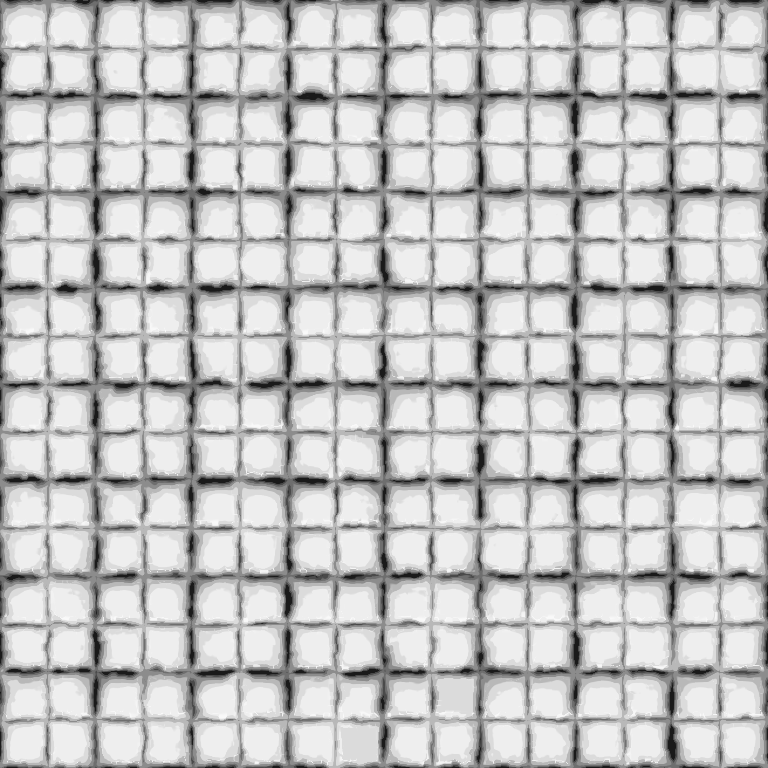
Write a WebGL 1 fragment shader that draws this pattern.

```glsl
precision highp float;
// Pale grid of 8 by 8 pillowy tiles, each split in four, in stepped greys with worn joints.

#define CELLS 16.0        // small cells across; every second joint is a deep one
#define DEEP_LOSS 1.0     // darkness of the deep joints
#define DEEP_WIDTH 0.108  // falloff of the deep joints, in cells
#define THIN_LOSS 0.62    // darkness of the thin joints
#define THIN_WIDTH 0.064  // falloff of the thin joints, in cells
#define CROSS_FADE 0.36   // joint strength left at the crossings
#define WARP 0.10         // wobble of the joints, in cells
#define MOTTLE 0.13       // uneven tone of the faces
#define FACE_TONE 0.985   // tone in the middle of a cell
#define GLINT 0.9         // strength of the bright rims

uniform vec2 u_resolution;

vec2 hash2(vec2 p) {
  vec2 q = vec2(dot(p, vec2(127.1, 311.7)), dot(p, vec2(269.5, 183.3)));
  return fract(sin(q) * 43758.55);
}

// Soft cellular noise: random values blended around jittered sites, wrapping at period.
vec2 cellBlend(vec2 uv, vec2 period) {
  vec2 p = uv * period;
  vec2 base = floor(p);
  vec2 sum = vec2(0.0);
  float total = 0.0;
  for (int j = -1; j <= 1; j++) {
    for (int i = -1; i <= 1; i++) {
      vec2 site = base + vec2(float(i), float(j));
      vec2 id = mod(site, period);
      vec2 away = site + 0.2 + 0.6 * hash2(id + 17.0) - p;
      float weight = exp(-8.0 * dot(away, away));
      sum += weight * hash2(id + 5.0);
      total += weight;
    }
  }
  return sum / total;
}

// Light lost to the nearest joint across x; y runs along the joint.
float jointLoss(vec2 p, float grain, float sideWidth, float seed) {
  float line = floor(p.x + 0.5);
  float deep = 1.0 - mod(line, 2.0);
  float dist = abs(p.x - line);
  float along = fract(p.y);
  vec2 rnd = hash2(mod(vec2(line, floor(p.y)), CELLS) + seed);
  float bump = smoothstep(0.0, 0.25, along) * smoothstep(1.0, 0.75, along);
  float wear = rnd.y > 0.97 ? 0.3 : 0.65 + 0.4 * rnd.x;
  float strength = CROSS_FADE + (1.0 - CROSS_FADE) * bump * wear;
  strength *= 0.68 + 0.64 * grain;
  float width = mix(THIN_WIDTH, DEEP_WIDTH, deep) * sideWidth;
  return strength * mix(THIN_LOSS, DEEP_LOSS, deep) * exp(-dist / width);
}

// One grey step; darker steps lie on steeper slopes and need softer edges.
float addStep(float grey, float next, float tone, float edge) {
  float soft = mix(0.07, 0.012, edge) * 512.0 / u_resolution.y;
  return mix(grey, next, smoothstep(edge - soft, edge + soft, tone));
}

float stepGreys(float tone) {
  float grey = 0.10;
  grey = addStep(grey, 0.29, tone, 0.20);
  grey = addStep(grey, 0.43, tone, 0.36);
  grey = addStep(grey, 0.55, tone, 0.49);
  grey = addStep(grey, 0.72, tone, 0.64);
  grey = addStep(grey, 0.86, tone, 0.79);
  return addStep(grey, 0.935, tone, 0.90);
}

void main() {
  vec2 uv = gl_FragCoord.xy / u_resolution;
  vec2 coarse = cellBlend(uv, vec2(48.0));
  vec2 fine = cellBlend(uv, vec2(112.0));
  float grainV = cellBlend(uv, vec2(64.0, 40.0)).x;
  float grainH = cellBlend(uv, vec2(40.0, 64.0)).y;

  // Wobbling cell grid
  vec2 p = uv * CELLS + WARP * (0.6 * coarse + 0.4 * fine - 0.5);
  vec2 local = fract(p);
  vec2 cellRnd = hash2(mod(floor(p), CELLS) + 71.0);

  // Joints, with a wider shade under the horizontal ones
  float under = local.y > 0.5 ? 1.2 : 0.8;
  float lossV = jointLoss(p, grainV, 1.0, 3.0);
  float lossH = jointLoss(p.yx, grainH, under, 41.0);
  float keep = (1.0 - min(lossV, 1.0)) * (1.0 - min(lossH, 1.0));

  // Mottled faces, with a rare flat one
  vec2 rim = 0.5 - abs(local - 0.5);
  float inside = min(rim.x, rim.y);
  float mottle = 0.6 * coarse.x + 0.4 * fine.y - 0.5;
  float face = FACE_TONE + 0.03 * (cellRnd.x - 0.5);
  float tone = face * keep + MOTTLE * mottle;
  if (cellRnd.y > 0.995) tone = mix(tone, 0.86, smoothstep(0.12, 0.16, inside));
  float grey = stepGreys(tone);

  // Thin bright glints along the rims, strongest on the lower edge
  float band = smoothstep(0.05, 0.09, inside) * smoothstep(0.20, 0.13, inside);
  float streak = 1.0 - smoothstep(0.03, 0.10, abs(fine.x - 0.5));
  float lower = mix(1.0, 0.35, smoothstep(0.1, 0.5, local.y));
  float glint = GLINT * band * streak * lower * smoothstep(0.62, 0.76, tone);
  gl_FragColor = vec4(vec3(mix(grey, 0.98, glint)), 1.0);
}
```
